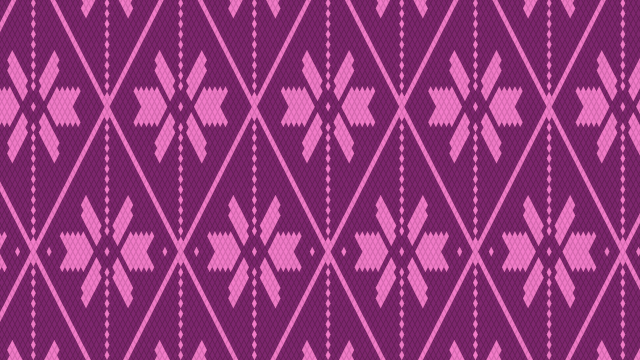
This pattern is drawn by a Shadertoy shader. Its source:

```glsl
// Knitted argyle: a diamond trellis with six-petal flowers and dotted columns.
// The plane is split into staggered lozenge stitches; integer stitch coordinates
// decide which yarn each one takes, and supersampling smooths the edges.

const vec2 HALF_STITCH = vec2(0.00731, 0.01438); // half width, half height
const vec2 ORIGIN = vec2(0.0926, 0.3009);        // a trellis crossing
const float HALF_REPEAT = 28.0;                  // half stitches, crossing to flower
const int SAMPLES = 3;

const vec3 PLUM = vec3(0.49, 0.15, 0.43);
const vec3 PLUM_GAP = vec3(0.39, 0.12, 0.33);
const vec3 PINK = vec3(0.94, 0.48, 0.78);
const vec3 PINK_GAP = vec3(0.83, 0.41, 0.68);

float hash(vec2 p) {
    vec3 q = fract(vec3(p.xyx) * 0.1031);
    q += dot(q, q.yzx + 33.33);
    return fract((q.x + q.y) * q.z);
}

// Side arm: a chevron band with a notched outer end.
bool isArm(vec2 s) {
    float slant = s.x - s.y;
    return s.y <= 3.0 && slant >= 6.0 && slant <= 14.0;
}

// Tall petal leaning outwards to a pointed tip.
bool isPetal(vec2 s) {
    return s.x >= 3.0 && s.x <= 9.0 && s.y <= 10.0
        && s.x - s.y <= 2.0 && s.y - s.x <= 2.0 && s.x + s.y >= 6.0;
}

// Dotted columns, plus one dot either side of the crossings in even rows.
bool isDot(vec2 s, float row) {
    bool flowerColumn = s.x == 0.0 && s.y != 2.0;
    bool crossingColumn = s.x == HALF_REPEAT;
    bool sideDot = s.x == HALF_REPEAT - 6.0 && s.y == 0.0 && mod(row, 2.0) == 0.0;
    return flowerColumn || crossingColumn || sideDot;
}

// Fold a stitch into one quarter of its diamond and test the motif.
bool isPink(vec2 stitch) {
    float row = floor(stitch.y / HALF_REPEAT + 0.5);
    float x = mod(stitch.x + HALF_REPEAT * row, 2.0 * HALF_REPEAT) - HALF_REPEAT;
    vec2 s = abs(vec2(x, stitch.y - HALF_REPEAT * row));
    bool trellis = s.x + s.y == HALF_REPEAT;
    return trellis || isArm(s) || isPetal(s) || isDot(s, row);
}

vec3 knit(vec2 uv) {
    // Lozenges become unit squares along the two diagonal axes.
    vec2 g = (uv - ORIGIN) / HALF_STITCH;
    vec2 diagonal = 0.5 * vec2(g.x + g.y, g.x - g.y);
    vec2 cell = floor(diagonal + 0.5);
    vec2 f = abs(diagonal - cell);
    vec2 stitch = vec2(cell.x + cell.y, cell.x - cell.y);

    // Bright yarn body, darker seam around it.
    float edge = 0.5 - max(f.x, f.y);
    bool pink = isPink(stitch);
    float seam = pink ? 0.12 : 0.09;
    float body = smoothstep(seam - 0.05, seam + 0.05, edge);
    vec3 color = pink ? mix(PINK_GAP, PINK, body) : mix(PLUM_GAP, PLUM, body);
    return color * (0.985 + 0.03 * hash(stitch + 200.0));
}

void mainImage(out vec4 fragColor, in vec2 fragCoord) {
    vec3 sum = vec3(0.0);
    for (int j = 0; j < SAMPLES; j++) {
        for (int i = 0; i < SAMPLES; i++) {
            vec2 offset = (vec2(i, j) + 0.5) / float(SAMPLES) - 0.5;
            sum += knit((fragCoord + offset) / iResolution.y);
        }
    }
    fragColor = vec4(sum / float(SAMPLES * SAMPLES), 1.0);
}
```
